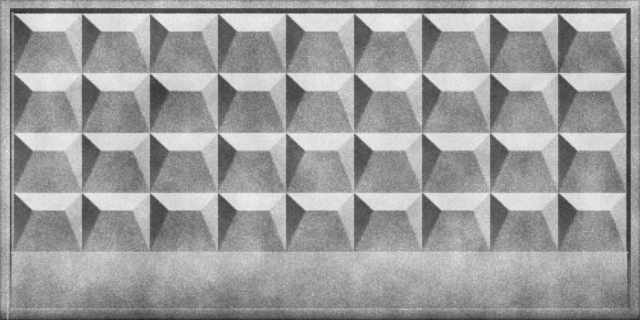
This texture is drawn by a WebGL 2 fragment shader. Its source:

```glsl
#version 300 es
precision highp float;
// Cast concrete relief: a grid of skewed pyramids above a plain plinth, in a grooved frame.
// Each pyramid face is the lowest of four ramps; layered value noise adds stains and
// fine grain. All lengths are in canvas heights, on a canvas two units wide.

uniform vec2 u_resolution;
out vec4 fragColor;

const vec2 CANVAS = vec2(2.0, 1.0);
const vec2 GRID_MIN = vec2(0.043, 0.211);
const vec2 GRID_MAX = vec2(1.958, 0.958);
const vec2 GRID_COUNT = vec2(9.0, 4.0);
const vec2 RIDGE_X = vec2(0.28, 0.75);   // ridge ends, as a share of the cell
const float RIDGE_Y = 0.30;              // ridge depth below the cell top
const vec2 GROOVE_MIN = vec2(0.031, 0.032);
const vec2 GROOVE_MAX = vec2(1.971, 0.974);

const float TOP_TONE = 0.87;
const float LEFT_TONE = 0.32;
const float RIGHT_TONE = 0.75;
const float FRONT_TONE = 0.56;
const float FRAME_TONE = 0.69;
const float GROOVE_TONE = 0.27;
const float SEAM_TONE = 0.76;
const float BLOTCH_AMOUNT = 0.24;
const float STAIN_AMOUNT = 0.22;
const float STREAK_AMOUNT = 0.10;
const float GRAIN_AMOUNT = 0.12;
const float SPECK_AMOUNT = 0.09;
const float GRAIN_SCALE = 210.0;

float hash(vec2 cell) {
    uvec2 q = uvec2(ivec2(cell));
    uint n = q.x * 1597334673u + q.y * 3812015801u;
    n = (n ^ (n >> 16)) * 2146121005u;
    n = (n ^ (n >> 15)) * 2221713035u;
    return float((n ^ (n >> 16)) >> 8) / 16777216.0;
}

float valueNoise(vec2 p) {
    vec2 i = floor(p), f = fract(p);
    f = f * f * (3.0 - 2.0 * f);
    return mix(mix(hash(i), hash(i + vec2(1, 0)), f.x),
               mix(hash(i + vec2(0, 1)), hash(i + vec2(1, 1)), f.x), f.y);
}

float fbm(vec2 p) {
    float sum = 0.0, gain = 0.5;
    for (int i = 0; i < 4; i++) {
        sum += gain * valueNoise(p);
        p = p * 2.03 + 17.3;
        gain *= 0.5;
    }
    return sum / 0.9375;
}

// Soft-edged axis-aligned rectangle
float boxMask(vec2 p, vec2 lo, vec2 hi, float soft) {
    vec2 inside = min(p - lo, hi - p);
    return smoothstep(-soft, soft, min(inside.x, inside.y));
}

// Soft line of a given half width, from its distance
float lineMask(float d, float halfWidth, float soft) {
    return 1.0 - smoothstep(halfWidth - soft, halfWidth + soft, abs(d));
}

// Shaded pyramids, with cell coordinates running down from the top left
float pyramids(vec2 p, float soft) {
    vec2 size = (GRID_MAX - GRID_MIN) / GRID_COUNT;
    vec2 c = fract(vec2(p.x - GRID_MIN.x, GRID_MAX.y - p.y) / size);
    vec4 ramps = vec4(c.x / RIDGE_X.x, (1.0 - c.x) / (1.0 - RIDGE_X.y),
                      c.y / RIDGE_Y, (1.0 - c.y) / (1.0 - RIDGE_Y));
    float lowest = min(min(ramps.x, ramps.y), min(ramps.z, ramps.w));
    vec4 weight = 1.0 - smoothstep(0.0, soft * 34.0, ramps - lowest);
    vec4 tones = vec4(LEFT_TONE + 0.15 * c.y * c.y, RIGHT_TONE + 0.06 * (0.5 - c.y),
                      TOP_TONE - 0.06 * (c.y - 0.1), FRONT_TONE + 0.08 * (c.y - 0.6));
    float tone = dot(weight, tones) / dot(weight, vec4(1.0));

    // Seams between neighbouring cells
    vec2 d = abs(c - round(c)) * size;
    tone = mix(tone, 0.56, 0.65 * lineMask(d.x, 0.0012, soft * 1.8));
    return mix(tone, SEAM_TONE, 0.6 * lineMask(d.y, 0.002, soft * 1.8));
}

void main() {
    vec2 p = gl_FragCoord.xy / u_resolution * CANVAS;
    float soft = max(0.002, 0.7 / u_resolution.y);

    // Frame, darkened at its outer rim and foot
    vec2 rim = min(p, CANVAS - p);
    float tone = FRAME_TONE - 0.14 * (1.0 - smoothstep(0.0, 0.009, min(rim.x, rim.y)));
    tone -= 0.12 * (1.0 - smoothstep(0.0, 0.35, p.y));
    tone -= 0.20 * (1.0 - smoothstep(0.0, 0.04, p.y));

    // Groove: deep at the top and right, thin at the left
    tone = mix(tone, 0.75, 0.6 * lineMask(p.x - 0.024, 0.003, soft));
    float depth = mix(0.44, GROOVE_TONE, smoothstep(0.14, 0.23, p.y));
    tone = mix(tone, depth, boxMask(p, GROOVE_MIN, GROOVE_MAX, soft));

    // Plinth, shaded towards the floor
    float plinth = boxMask(p, vec2(0.036, 0.032), vec2(1.960, GRID_MIN.y), soft);
    tone = mix(tone, mix(0.49, 0.73, smoothstep(0.01, 0.19, p.y)), plinth);
    float leftStrip = boxMask(p, vec2(0.036, 0.2), vec2(GRID_MIN.x, 0.962), soft);
    tone = mix(tone, 0.60, leftStrip);

    // Relief and bright ledges
    tone = mix(tone, pyramids(p, soft), boxMask(p, GRID_MIN, GRID_MAX, soft));
    float across = boxMask(p, vec2(0.034, 0.0), vec2(1.965, 1.0), soft);
    tone = mix(tone, 0.78, 0.7 * across * lineMask(p.y - GRID_MIN.y, 0.002, soft));
    tone = mix(tone, 0.66, 0.7 * across * lineMask(p.y - 0.034, 0.003, soft));

    // Blotches, stains and streaks, then grain and pale specks; weaker on bright faces
    float wear = BLOTCH_AMOUNT * (fbm(p * 4.0 + 9.0) - 0.5)
               + STAIN_AMOUNT * (fbm(p * 14.0) - 0.5)
               + STREAK_AMOUNT * (fbm(p * vec2(24.0, 3.0) + 40.0) - 0.5);
    float grain = valueNoise(p * GRAIN_SCALE) - 0.5;
    float speck = smoothstep(0.78, 1.0, valueNoise(p * GRAIN_SCALE + 71.0));
    float rough = 1.0 - 0.6 * smoothstep(0.65, 0.85, tone);
    rough *= mix(0.6, 1.0, smoothstep(0.35, 0.5, tone));
    tone += rough * (wear + GRAIN_AMOUNT * grain + SPECK_AMOUNT * (speck - 0.04));
    fragColor = vec4(vec3(clamp(tone, 0.0, 1.0)), 1.0);
}
```
